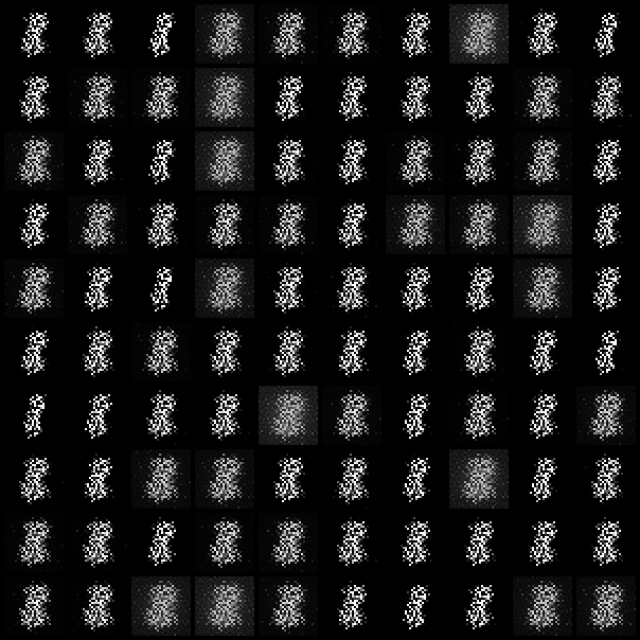
Reproduce this pattern procedurally as a three.js fragment shader.

```glsl
// Ten by ten grid of grainy two-lobed dot clouds, from crisp to hazy, on black.
varying vec2 vUv;

float hash(vec2 p) {
  return fract(sin(dot(p, vec2(127.1, 311.7))) * 43758.5453);
}

// Evenly spread grain: each hash is compared with its neighbours
float grain(vec2 p) {
  float around = hash(p + vec2(1.0, 0.0)) + hash(p - vec2(1.0, 0.0))
               + hash(p + vec2(0.0, 1.0)) + hash(p - vec2(0.0, 1.0));
  return 0.5 + 0.85 * (hash(p) - 0.25 * around);
}

// Soft ellipse with a slightly thinner middle
float lobe(vec2 p, vec2 radius) {
  float r = length(p / radius);
  return smoothstep(1.6, 0.5, r) * (1.0 - 0.12 * smoothstep(0.4, 0.1, r));
}

// Brightness of one grain cell; tiles are 28 cells wide with gaps of 2
float cellValue(vec2 id) {
  vec2 q = id - 2.0;
  vec2 tile = floor((q + 0.5) / 30.0);
  vec2 local = q - 30.0 * tile;
  if (any(greaterThan(local, vec2(27.5))) || any(greaterThan(tile, vec2(9.5)))) return 0.0;

  // Each tile has its own softness
  float soft = hash(tile + 3.7);
  float noise = grain(local) + 0.12 * (hash(id + 0.5) - 0.5);

  // Leaning pair of overlapping lobes, wider in softer tiles
  vec2 p = local + 0.5;
  vec2 spread = vec2(0.95 + 0.65 * sqrt(soft), 1.0 + 0.12 * soft);
  float upper = lobe(p - vec2(15.8, 18.8), vec2(4.1, 5.2) * spread);
  float lower = lobe(p - vec2(13.6, 9.2), vec2(4.5, 5.0) * spread);
  float density = 1.0 - (1.0 - upper) * (1.0 - lower);

  // Dots appear where the grain exceeds a threshold set by density
  float threshold = 1.25 - 0.76 * density;
  float width = mix(0.1, 0.4, soft);
  float dots = smoothstep(threshold - width, threshold + width, noise);
  dots *= mix(1.1, 0.75, soft * soft);

  // Background haze, glowing towards the centre
  float glow = exp(-dot(p - 14.0, p - 14.0) / 90.0);
  float haze = pow(soft, 5.0) * (0.1 + 0.14 * glow) * (0.6 + 0.8 * noise);
  return min(haze + dots * (1.0 - haze), 1.0);
}

void main() {
  // Blend neighbouring cells for smooth dot edges
  vec2 p = vUv * 302.0 - 0.5;
  vec2 id = floor(p);
  vec2 f = smoothstep(0.2, 0.8, p - id);
  float below = mix(cellValue(id), cellValue(id + vec2(1.0, 0.0)), f.x);
  float above = mix(cellValue(id + vec2(0.0, 1.0)), cellValue(id + 1.0), f.x);
  gl_FragColor = vec4(vec3(mix(below, above, f.y)), 1.0);
}
```
